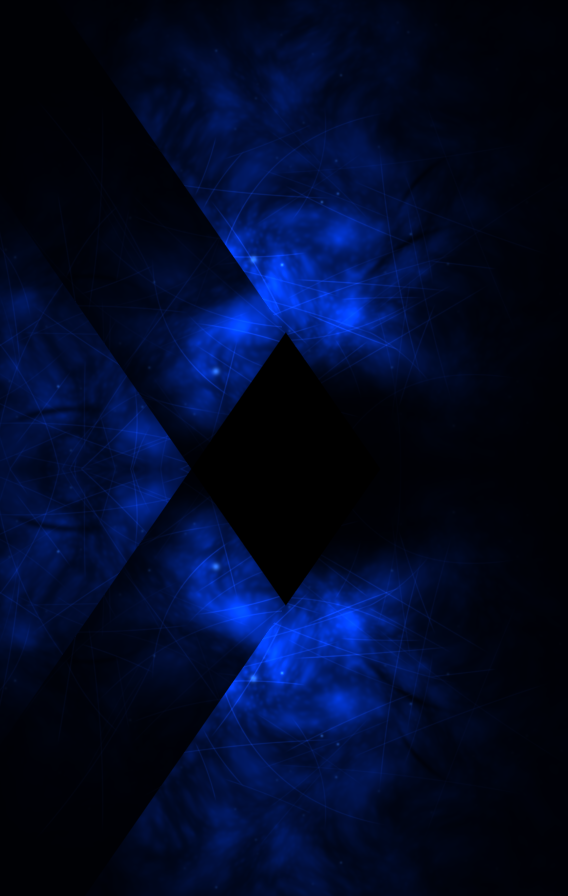
Reproduce this background procedurally as a WebGL 2 fragment shader.

```glsl
#version 300 es
precision highp float;
// A black diamond amid mirrored blue nebulae, split by slanted planes.
// Gaussian glows place the light, cellular noise makes the clouds, and
// loops of hashed, gently bent strokes spin a web of fine filaments.

#define CENTER vec2(0.319, 0.4766)
#define HALF_WIDTH 0.1055
#define SLOPE 1.445
#define STROKES 46
#define STROKE_WIDTH 0.0009
#define STROKE_GAIN 0.34
#define CLOUD_SCALE 17.0
#define STAR_SCALE 48.0
#define BLUE vec3(0.012, 0.26, 1.0)
#define FILAMENT vec3(0.12, 0.32, 0.95)
#define NIGHT vec3(0.0, 0.002, 0.018)

uniform vec2 u_resolution;
out vec4 outColor;

vec3 hash3(vec2 p) {
    vec3 h = fract(p.xyx * vec3(0.1031, 0.1030, 0.0973));
    h += dot(h, h.yxz + 33.33);
    return fract((h.xxy + h.yzz) * h.zyx);
}

float glow(vec2 p, float x, float y, float radius) {
    vec2 d = (p - vec2(x, y)) / radius;
    return exp(-dot(d, d));
}

// Soft cellular bumps in x, rare bright points in y.
vec2 cells(vec2 p) {
    vec2 base = floor(p), sum = vec2(0.0);
    for (int j = -1; j <= 1; j++)
    for (int i = -1; i <= 1; i++) {
        vec2 id = base + vec2(i, j);
        vec3 h = hash3(id + 71.0);
        vec2 d = p - id - h.xy;
        float r2 = dot(d, d);
        sum += vec2(2.0 * h.z * exp(-5.0 * r2), pow(h.z, 22.0) * exp(-170.0 * r2));
    }
    return sum;
}

float clouds(vec2 p) {
    p += 0.012 * sin(p.yx * 31.0 + 2.0 * sin(p * 17.0));
    float sum = 0.0, weight = 0.5, scale = CLOUD_SCALE;
    for (int i = 0; i < 4; i++) {
        sum += weight * cells(p * scale).x;
        p = mat2(0.8, 0.6, -0.6, 0.8) * p;
        scale *= 2.1;
        weight *= 0.55;
    }
    return sum;
}

// Bent strokes scattered around the middle of one plane.
float filaments(vec2 p, vec2 middle, float seed, float pixel) {
    float sum = 0.0, width = max(STROKE_WIDTH, 0.65 * pixel);
    for (int i = 0; i < STROKES; i++) {
        vec3 a = hash3(vec2(float(i) + 3.0, seed));
        vec3 b = hash3(vec2(float(i) + 90.0, seed + 17.0));
        vec2 d = p - middle - (a.xy - 0.5) * vec2(0.30, 0.32);
        float angle = 6.2832 * a.z;
        vec2 dir = vec2(cos(angle), sin(angle));
        float along = dot(d, dir);
        float bend = (b.x - 0.5) * 7.0 * b.x;
        float away = (dir.x * d.y - dir.y * d.x - bend * along * along)
            / sqrt(1.0 + 4.0 * bend * bend * along * along);
        float reach = mix(0.035, 0.15, b.y);
        float ends = 1.0 - smoothstep(0.75 * reach, reach, abs(along));
        sum += ends * (0.25 + 0.75 * b.z) * exp(-away * away / (width * width));
    }
    return sum;
}

// Tapered dark sliver.
float sliver(vec2 p, vec2 at, float angle, float size) {
    vec2 d = p - at, dir = vec2(cos(angle), sin(angle));
    vec2 s = vec2(dot(d, dir), dir.x * d.y - dir.y * d.x) / size;
    s.y += 0.15 * s.x * s.x;
    return exp(-s.x * s.x - 160.0 * s.y * s.y);
}

void main() {
    vec2 p = gl_FragCoord.xy / u_resolution.y - CENTER;
    float pixel = 1.0 / u_resolution.y;
    vec2 q = vec2(p.x, abs(p.y));

    // Three planes divided by parallel slanted edges
    float slant = q.x + q.y / SLOPE;
    float right = smoothstep(-pixel, pixel, slant - HALF_WIDTH);
    float left = smoothstep(-pixel, pixel, -slant - HALF_WIDTH);

    // Light of each plane
    float upper = 0.50 * glow(q, -0.035, 0.235, 0.072) + 0.48 * glow(q, 0.005, 0.19, 0.062)
        + 0.32 * glow(q, 0.085, 0.15, 0.055) + 0.22 * glow(q, 0.08, 0.25, 0.10)
        + 0.24 * glow(q, -0.105, 0.37, 0.085) + 0.16 * glow(q, 0.04, 0.46, 0.075)
        + 0.06 * glow(q, 0.03, 0.32, 0.24);
    upper *= mix(1.0, smoothstep(0.065, 0.145, q.y), smoothstep(0.0, 0.04, q.x));
    upper += 0.06 * glow(q, 0.19, 0.10, 0.075);
    float band = 0.62 * glow(q, -0.072, 0.112, 0.048) + 0.60 * glow(q, -0.012, 0.168, 0.04)
        + 0.14 * glow(q, -0.10, 0.16, 0.085) + 0.035 * glow(q, -0.2, 0.24, 0.12);
    float side = 0.20 * glow(q, -0.20, 0.08, 0.13) + 0.14 * glow(q, -0.12, 0.01, 0.07)
        + 0.09 * glow(q, -0.30, 0.12, 0.13);
    float light = mix(mix(band, upper, right), side, left);

    // Clouds and dark slivers
    float body = light * (0.35 + 1.05 * clouds(q));
    float shade = sliver(q, vec2(0.14, 0.255), 0.5, 0.045)
        + sliver(q, vec2(0.15, 0.325), 0.8, 0.04)
        + sliver(q, vec2(-0.215, 0.215), -0.05, 0.04)
        + sliver(q, vec2(-0.26, 0.065), 0.15, 0.055);
    body *= 1.0 - 0.65 * min(shade, 1.0);

    // Web and sparks
    vec2 middle = right > 0.5 ? vec2(0.06, 0.23)
        : left > 0.5 ? vec2(-0.21, 0.08) : vec2(-0.12, 0.16);
    float seed = right > 0.5 ? 5.0 : left > 0.5 ? 29.0 : 53.0;
    float web = filaments(q, middle, seed, pixel) * (0.10 + min(light, 0.6)) * STROKE_GAIN;
    float spark = cells(q * STAR_SCALE).y * light * 1.3
        + 0.6 * glow(q, -0.036, 0.234, 0.004) + 0.6 * glow(q, -0.078, 0.109, 0.004);

    vec3 color = NIGHT + BLUE * body + FILAMENT * web + vec3(0.3, 0.6, 1.0) * spark;
    float diamond = abs(q.x) + q.y / SLOPE - HALF_WIDTH;
    color *= smoothstep(-pixel, pixel, diamond);
    outColor = vec4(min(color, 1.0), 1.0);
}
```
